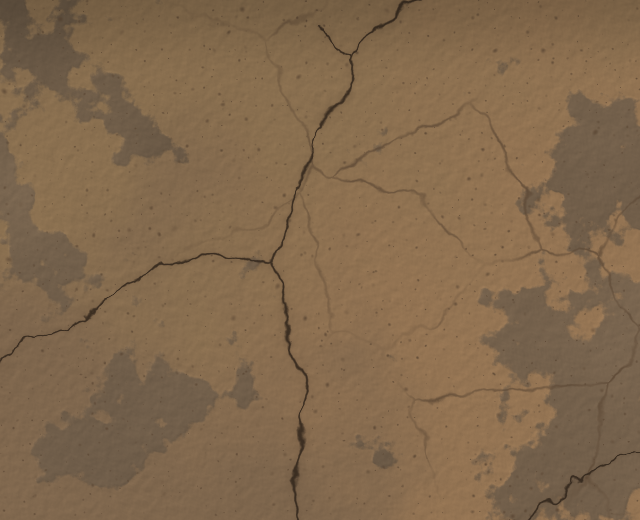
Write a WebGL 2 fragment shader that draws this texture.

```glsl
#version 300 es
precision highp float;

uniform vec2 u_resolution;
out vec4 fragColor;

// Colours
const vec3 PALE_PLASTER = vec3(0.580, 0.455, 0.325);
const vec3 OCHRE_PLASTER = vec3(0.540, 0.437, 0.312);
const vec3 DULL_PLASTER = vec3(0.500, 0.405, 0.305);
const vec3 BARE_CEMENT = vec3(0.430, 0.362, 0.288);
const vec3 STAIN_BROWN = vec3(0.360, 0.280, 0.205);
const vec3 CRACK_DARK = vec3(0.190, 0.145, 0.105);

// Sizes, in canvas heights
const float WANDER_SCALE = 6.0;
const float WANDER_AMOUNT = 0.10;
const float JAG_SCALE = 24.0;
const float JAG_AMOUNT = 0.028;
const float FLAKE_SCALE = 8.0;
const float FLAKE_RAGGED = 0.30;
const float CRUMB_SCALE = 26.0;
const float CRUMB_RAGGED = 0.20;
const float FLAKE_EDGE = 0.016;
const float HAIRLINE_SCALE = 3.4;
const float HAIRLINE_WIDTH = 0.0055;
const float GRAIN_SCALE = 75.0;
const float GRAIN_RELIEF = 0.15;

float hash(vec2 p) {
    return fract(sin(dot(p, vec2(127.1, 311.7))) * 43758.5);
}

vec2 hash2(vec2 p) {
    return vec2(hash(p), hash(p + 19.7));
}

float noise(vec2 p) {
    vec2 i = floor(p), f = fract(p);
    f = f * f * (3.0 - 2.0 * f);
    return mix(mix(hash(i), hash(i + vec2(1, 0)), f.x),
               mix(hash(i + vec2(0, 1)), hash(i + vec2(1, 1)), f.x), f.y);
}

float fbm(vec2 p) {
    float sum = 0.0, amp = 0.516;
    for (int i = 0; i < 5; i++) {
        sum += amp * noise(p);
        p = mat2(1.6, 1.2, -1.2, 1.6) * p + 7.3;
        amp *= 0.5;
    }
    return sum;
}

vec2 drift(vec2 p) {
    return vec2(fbm(p), fbm(p + 31.0)) - 0.5;
}

float segmentDist(vec2 p, vec2 a, vec2 b) {
    vec2 ab = b - a;
    return length(p - a - ab * clamp(dot(p - a, ab) / dot(ab, ab), 0.0, 1.0));
}

// Fallen plaster: soft capsules broken up into flakes and crumbs
float flaked(vec2 p) {
    float f = 0.07 - segmentDist(p, vec2(0.02, 0.92), vec2(0.25, 0.73));
    f = max(f, 0.03 - segmentDist(p, vec2(-0.02, 0.72), vec2(0.05, 0.52)));
    f = max(f, 0.05 - segmentDist(p, vec2(0.12, 0.12), vec2(0.35, 0.25)));
    f = max(f, 0.18 - segmentDist(p, vec2(1.13, 0.07), vec2(1.16, 0.30)));
    f = max(f, 0.05 - segmentDist(p, vec2(1.17, 0.67), vec2(1.25, 0.58)));
    f = max(0.8 * f, -0.115) + (fbm(p * FLAKE_SCALE) - 0.5) * FLAKE_RAGGED;
    f += (fbm(p * CRUMB_SCALE + 3.0) - 0.5) * CRUMB_RAGGED;
    return smoothstep(-FLAKE_EDGE, FLAKE_EDGE, f);
}

// Open cracks: distance divided by local width, meeting at a hub
float openCracks(vec2 p, float swell) {
    vec2 elbow = vec2(0.66, 0.90), bend = vec2(0.60, 0.70);
    vec2 hub = vec2(0.51, 0.52), knee = vec2(0.33, 0.51);
    float d = segmentDist(p, vec2(0.85, 1.05), elbow) / 0.0044;
    d = min(d, segmentDist(p, vec2(0.59, 0.95), elbow) / 0.0025);
    d = min(d, segmentDist(p, elbow, bend) / 0.0034);
    d = min(d, segmentDist(p, bend, hub) / 0.0036);
    d = min(d, segmentDist(p, hub, vec2(0.58, 0.28)) / 0.0030);
    d = min(d, segmentDist(p, vec2(0.58, 0.28), vec2(0.55, -0.1)) / 0.0038);
    d = min(d, segmentDist(p, hub, knee) / 0.0032);
    d = min(d, segmentDist(p, knee, vec2(-0.1, 0.24)) / 0.0026);
    d = min(d, segmentDist(p, vec2(0.88, -0.02), vec2(1.3, 0.13)) / 0.0018);
    return d / swell;
}

// Distance to the nearest border between scattered cells
float cellBorder(vec2 p) {
    vec2 cell = floor(p), near1 = vec2(9.0), near2 = vec2(9.0);
    for (int k = 0; k < 25; k++) {
        vec2 c = cell + vec2(k % 5 - 2, k / 5 - 2);
        vec2 r = c + hash2(c) - p;
        if (dot(r, r) < dot(near1, near1)) { near2 = near1; near1 = r; }
        else if (dot(r, r) < dot(near2, near2)) near2 = r;
    }
    return dot(0.5 * (near1 + near2), normalize(near2 - near1));
}

// Small dark pits of uneven size and depth, one layer per cell count
float pits(vec2 p, float cells) {
    vec2 cell = floor(p * cells);
    vec2 offset = fract(p * cells) - mix(vec2(0.2), vec2(0.8), hash2(cell));
    float radius = mix(0.07, 0.24, pow(hash(cell + 5.1), 3.0));
    float shown = step(0.72, hash(cell + 41.3)) * hash(cell + 8.9);
    return shown * (1.0 - smoothstep(0.0, radius + 0.05, length(offset)));
}

void main() {
    vec2 p = gl_FragCoord.xy / u_resolution.y;
    vec2 jag = JAG_AMOUNT * drift(p * JAG_SCALE);
    vec2 warped = p + WANDER_AMOUNT * drift(p * WANDER_SCALE) + jag;
    float mottle = fbm(p * 3.0 + 11.0) - 0.5;

    // Plaster tones
    float ochre = smoothstep(-0.45, 0.25, p.y - 0.9 * p.x + mottle);
    vec3 color = mix(PALE_PLASTER, OCHRE_PLASTER, ochre);
    float dull = 1.0 - smoothstep(0.2, 0.75, length(p * vec2(0.9, 1.0)) + mottle);
    color = mix(color, DULL_PLASTER, dull);

    // Bare cement with a lit rim
    vec2 toLight = vec2(-0.003, 0.004);
    float bare = flaked(p);
    color = mix(color, BARE_CEMENT * (1.0 + 0.2 * mottle), bare * 0.88);
    color *= 1.0 + 0.05 * (flaked(p - toLight) - bare);

    // Grain and pits
    float relief = fbm(p * GRAIN_SCALE) - fbm((p + toLight) * GRAIN_SCALE);
    color *= 1.0 + GRAIN_RELIEF * relief + 0.06 * mottle;
    vec2 pitted = p + 0.4 * jag;
    float pit = max(pits(pitted, 37.0), pits(pitted.yx + 0.37, 61.0));
    color = mix(color, STAIN_BROWN, 0.85 * pit);

    // Hairlines, fading in and out
    float hair = cellBorder(warped * HAIRLINE_SCALE) / HAIRLINE_SCALE;
    float hairShown = smoothstep(0.35, 0.75, noise(p * 4.3 + 4.0))
        * smoothstep(0.2, 0.7, p.x) * (0.5 + noise(p * 22.0));
    hair = 1.0 - smoothstep(0.0, HAIRLINE_WIDTH, hair);
    color = mix(color, STAIN_BROWN, 0.55 * hair * hairShown);

    // Open cracks with a faint dirty halo
    float crack = openCracks(warped, 0.45 + 0.95 * noise(p * 19.0));
    color = mix(color, STAIN_BROWN, 0.30 * exp(-0.45 * crack));
    color = mix(color, CRACK_DARK, 0.85 * (1.0 - smoothstep(0.1, 1.4, crack)));

    // Falling light toward the top edge
    color *= 1.0 - 0.15 * smoothstep(0.84, 1.02, p.y);
    fragColor = vec4(color, 1.0);
}
```
